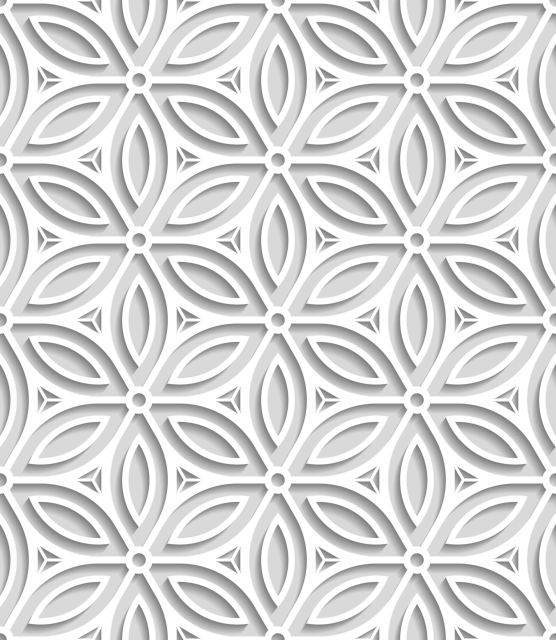
Write a Shadertoy shader that draws this pattern.

```glsl
#define REPEATS vec2(2.0, 4.0)
#define ARC_CENTRE 0.36
#define CHANNEL_RADIUS 0.5395
#define LENS_RADIUS 0.445
#define LENS_HALF_WIDTH 0.0203
#define HUB_RADIUS 0.086
#define HUB_HOLE 0.042
#define TRIANGLE_EDGE 0.235
#define ARM_HALF_WIDTH 0.0095
#define SHADOW_LENGTH 0.086
#define SHADOW_DIR vec2(-0.6, -0.8)
#define SHADOW_STEPS 32

const vec2 CELL = vec2(1.7320508, 1.0);
const vec2 SPOKE = vec2(0.8660254, 0.5); // cosine and sine of 30 degrees
const float SECTOR = 1.0471976;

// Offset from the nearest hub of the triangular lattice
vec2 nearestHub(vec2 p) {
    vec2 a = mod(p + 0.5 * CELL, CELL) - 0.5 * CELL;
    vec2 b = mod(p, CELL) - 0.5 * CELL;
    return dot(a, a) < dot(b, b) ? a : b;
}

// Signed distance to the cut sheet, negative on the paper
float paperDistance(vec2 p) {
    vec2 h = nearestHub(p);
    float r = length(h);

    // Fold the six petals onto one half: x along its axis, y across
    float angle = mod(atan(h.y, h.x + 1e-7), SECTOR) - 0.5 * SECTOR;
    vec2 q = r * vec2(cos(angle), abs(sin(angle)));

    // Petal channel: an arc that runs on into the straight spokes
    vec2 v = vec2(q.y + ARC_CENTRE, abs(0.5 - q.x));
    float arc = length(v);
    float side = v.y * SPOKE.x < v.x * SPOKE.y ? arc : dot(v, SPOKE);
    float paper = CHANNEL_RADIUS - side;

    // Lens outline and hub disc
    paper = min(paper, abs(arc - LENS_RADIUS) - LENS_HALF_WIDTH);
    paper = min(paper, r - HUB_RADIUS);

    // Hub hole and the triangle split by three arms
    float spokeDistance = q.x * SPOKE.y - q.y * SPOKE.x;
    float triangle = max(TRIANGLE_EDGE - q.y, ARM_HALF_WIDTH - spokeDistance);
    return max(paper, -min(triangle, r - HUB_HOLE));
}

// Shadow that fades with distance from the edge casting it
float castShadow(vec2 p, float softness) {
    float shade = 0.0;
    for (int i = 0; i < SHADOW_STEPS; i++) {
        float s = float(i) / float(SHADOW_STEPS);
        float d = paperDistance(p - SHADOW_DIR * SHADOW_LENGTH * s);
        // Soften inward only, so that lit edges stay free of a dark rim
        float cover = 1.0 - smoothstep(-softness, 0.0, d);
        shade = max(shade, (1.0 - s) * cover);
    }
    return shade;
}

void mainImage(out vec4 fragColor, in vec2 fragCoord) {
    vec2 p = fragCoord / iResolution.xy * REPEATS * CELL;
    float pixel = REPEATS.y / iResolution.y;

    float shade = castShadow(p, max(pixel, 0.004));
    vec3 ground = vec3(mix(0.85, 0.45, shade));
    float paper = 1.0 - smoothstep(-0.75 * pixel, 0.75 * pixel, paperDistance(p));
    fragColor = vec4(mix(ground, vec3(1.0), paper), 1.0);
}
```
